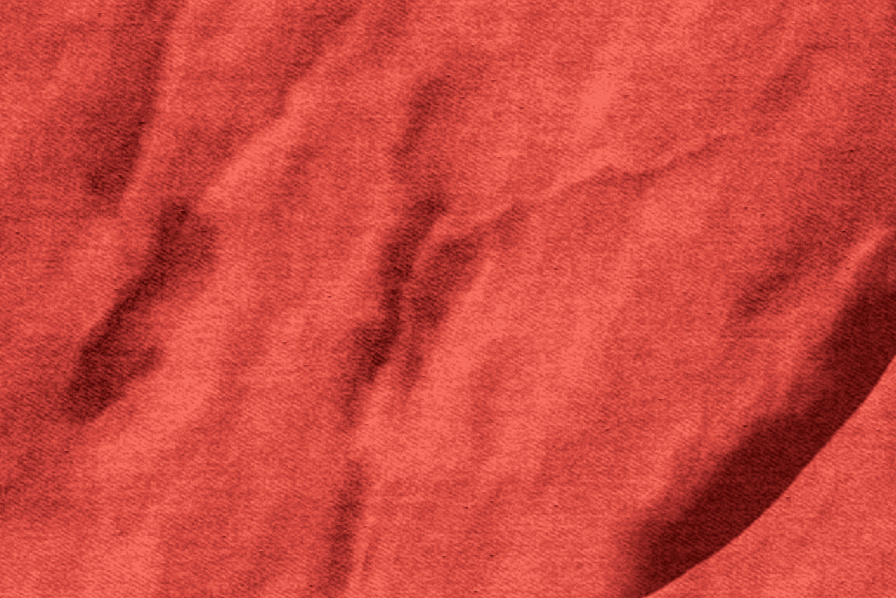
Write a Shadertoy shader that draws this texture.

```glsl
// Creased red twill cloth in raking light, with a deep drape at the lower right.

// Dyed cloth, from deepest shadow to full light; tones are steps along it
const vec3 CLOTH[6] = vec3[6](
    vec3(0.41, 0.07, 0.06), vec3(0.54, 0.13, 0.12), vec3(0.65, 0.18, 0.16),
    vec3(0.76, 0.24, 0.22), vec3(0.85, 0.29, 0.25), vec3(0.91, 0.36, 0.31));
const float LIT_TONE      = 4.3;
const float BROAD_SHADE   = 2.6;
const float RELIEF_SHADE  = 3.2;
const float FOLD_SHADE    = 1.2;
const float DRAPE_SHADE   = 4.3;
const float GRAIN_SHADE   = 2.0;
const float FIBRE_SHADE   = 0.9;
const float TWILL_SHADE   = 0.42;
const float STREAK_SHADE  = 0.8;
const float TWILL_PITCH   = 0.0070;
const float FIBRE_SIZE    = 0.0029;
const vec2  THREAD_SIZE   = vec2(0.0052, 0.0035);
const float SLUB_CELL     = 0.045;

// Crease lines: lower end, upper end
const int FOLDS = 12;
const vec4 FOLD_LINE[FOLDS] = vec4[FOLDS](
    vec4(0.20, 0.68, 0.31, 1.02), vec4(0.14, 0.37, 0.31, 0.64),
    vec4(0.30, 0.63, 0.56, 0.95), vec4(0.14, 0.34, 0.25, 0.39),
    vec4(0.59, 0.30, 0.67, 0.53), vec4(0.67, 0.57, 0.72, 0.65),
    vec4(0.68, 0.39, 0.77, 0.57), vec4(0.77, 0.61, 1.19, 0.75),
    vec4(0.54, 0.01, 0.60, 0.19), vec4(1.27, 0.50, 1.48, 0.69),
    vec4(0.69, 0.68, 0.71, 0.85), vec4(0.03, 0.16, 0.06, 0.40));
// Shadow reach left of the line, right of it, and depth
const vec3 FOLD_SHADOW[FOLDS] = vec3[FOLDS](
    vec3(0.100, 0.018, 2.0), vec3(0.030, 0.075, 2.2),
    vec3(0.065, 0.012, 1.2), vec3(0.040, 0.022, 2.1),
    vec3(0.030, 0.014, 1.8), vec3(0.042, 0.014, 2.3),
    vec3(0.070, 0.035, 2.0), vec3(0.006, 0.032, 1.0),
    vec3(0.032, 0.022, 1.7), vec3(0.055, 0.050, 1.4),
    vec3(0.040, 0.080, 1.0), vec3(0.060, 0.110, 1.2));

float hash(vec2 p) {
    vec3 q = fract(p.xyx * 0.1031);
    q += dot(q, q.yzx + 33.33);
    return fract((q.x + q.y) * q.z);
}

float noise(vec2 p) {
    vec2 i = floor(p), f = fract(p);
    f = f * f * (3.0 - 2.0 * f);
    return mix(mix(hash(i), hash(i + vec2(1, 0)), f.x),
               mix(hash(i + vec2(0, 1)), hash(i + vec2(1, 1)), f.x), f.y);
}

float fbm(vec2 p) {
    float sum = 0.0;
    for (float weight = 0.53; weight > 0.05; weight *= 0.5) {
        sum += weight * noise(p);
        p = mat2(1.6, 1.2, -1.2, 1.6) * p + 7.3;
    }
    return sum;
}

// Shadow beside a crease, with a bright rim on its sharper side
float foldShade(vec2 p, vec4 line, vec3 shadow) {
    vec2 dir = line.zw - line.xy, rel = p - line.xy;
    float len = length(dir);
    dir /= len;
    float along = dot(rel, dir), across = dir.x * rel.y - dir.y * rel.x;
    float ends = exp(-pow(max(max(-along, along - len), 0.0) / 0.045, 2.0));
    float reach = across > 0.0 ? shadow.x : shadow.y;
    float rimAt = min(shadow.x, shadow.y) + 0.014;
    rimAt *= shadow.x > shadow.y ? -1.0 : 1.0;
    float rim = exp(-pow((across - rimAt) / 0.012, 2.0));
    return ends * (shadow.z * exp(-pow(abs(across) / reach, 2.2)) - 0.55 * rim);
}

// Hard-edged cast shadow that softens away from the curved hem
float drapeShade(vec2 p, float rough) {
    float u = max(p.x - 1.11, -0.1);
    float hem = 0.02 + 0.55 * u + 1.16 * u * u;
    float d = (p.y - hem) / length(vec2(1.0, 0.55 + 2.32 * u));
    float fade = 1.0 - smoothstep(0.075, 0.185, d + 0.09 * rough);
    return smoothstep(-0.004, 0.004, d + 0.008 * rough) * fade
         * smoothstep(0.98, 1.12, p.x + 0.05 * rough);
}

// Twill ribs, thread grain, fibres and long weft streaks
float weave(vec2 p) {
    vec2 wobble = p + 0.003 * vec2(noise(p * 70.0), noise(p * 70.0 + 31.0));
    float rib = sin(6.28318 * dot(wobble, vec2(0.5, 0.866)) / TWILL_PITCH);
    return TWILL_SHADE * rib * (0.4 + noise(p * 45.0))
         + GRAIN_SHADE * (noise(p / THREAD_SIZE) - 0.5)
         + FIBRE_SHADE * (hash(floor(p / FIBRE_SIZE)) - 0.5)
         + STREAK_SHADE * (noise(p * vec2(14.0, 190.0)) - 0.5);
}

// Sparse knots in the yarn, lit above and dark below
float slubs(vec2 p) {
    vec2 cell = floor(p / SLUB_CELL);
    vec2 centre = 0.2 + 0.6 * vec2(hash(cell + 3.0), hash(cell + 19.0));
    vec2 d = (fract(p / SLUB_CELL) - centre) * SLUB_CELL;
    float knot = exp(-dot(d, d) / 0.000014) * step(0.9, hash(cell + 47.0));
    return knot * (d.y > 0.0 ? 0.8 : -2.4);
}

void mainImage(out vec4 fragColor, in vec2 fragCoord) {
    vec2 p = fragCoord / iResolution.y;
    vec2 warp = vec2(fbm(p * 9.0), fbm(p * 9.0 + 40.0)) - 0.5;
    vec2 q = p + 0.08 * warp;

    // Steep undulations, and leaning wrinkles lit from one side
    vec2 lean = vec2(q.x - 0.35 * q.y, q.y);
    float broad = fbm(lean * vec2(6.0, 1.6) + 4.0) - 0.5;
    vec2 crinkle = lean * vec2(13.0, 6.0);
    float relief = fbm(crinkle + 12.0) - fbm(crinkle + vec2(12.45, 11.7));

    float shade = 0.5 * smoothstep(0.8, 1.4, p.x) * smoothstep(0.4, 0.9, p.y);
    for (int i = 0; i < FOLDS; i++)
        shade += FOLD_SHADE * foldShade(q, FOLD_LINE[i], FOLD_SHADOW[i]);
    float tone = LIT_TONE + BROAD_SHADE * broad + RELIEF_SHADE * relief - min(shade, 3.1);
    float drape = drapeShade(p, warp.x + relief);
    tone = mix(tone, LIT_TONE - DRAPE_SHADE, drape);
    tone = clamp(tone + weave(p) * mix(1.0, 0.6, drape) + slubs(p), -0.7, 6.0);

    // Blend neighbouring cloth colours, extending a little past both ends
    int k = int(clamp(floor(tone), 0.0, 4.0));
    fragColor = vec4(mix(CLOTH[k], CLOTH[k + 1], tone - float(k)), 1.0);
}
```
